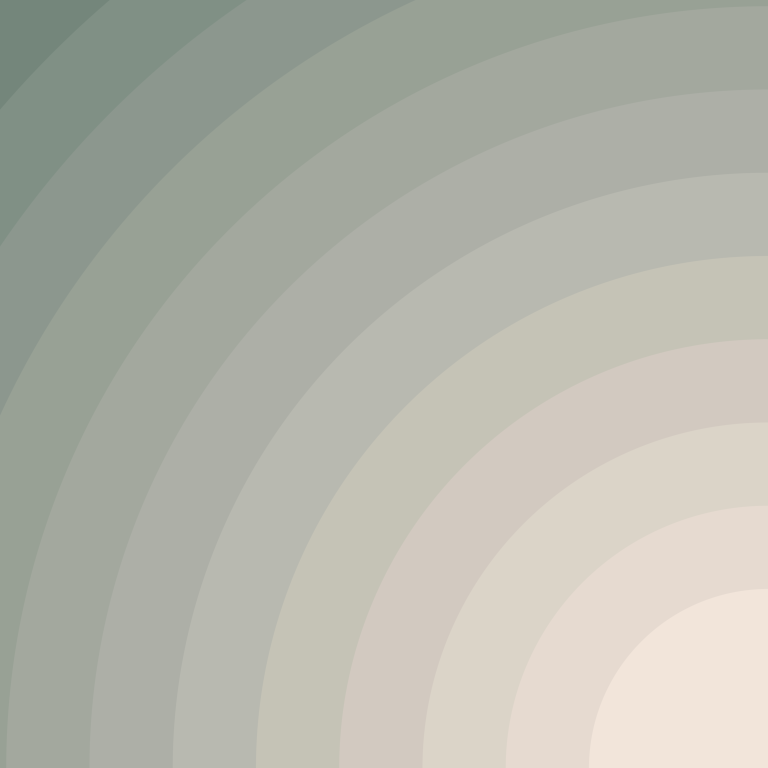
Write a Shadertoy shader that draws this background.

```glsl
// Concentric flat discs centred on the lower right corner, fading from
// warm cream through grey to sage green. Discs are layered from the
// outermost inwards, each with an antialiased edge from its distance.

const int RING_COUNT = 12;
const vec2 CENTRE = vec2(1.0, 0.0);   // in canvas widths and heights
const float CORE_RADIUS = 0.2331;     // in canvas heights
const float RING_WIDTH = 0.1084;

// Ring colours, from the core outwards
const vec3 RING_COLOURS[RING_COUNT] = vec3[](
    vec3(0.949, 0.898, 0.855),
    vec3(0.902, 0.855, 0.816),
    vec3(0.859, 0.831, 0.784),
    vec3(0.824, 0.788, 0.753),
    vec3(0.773, 0.765, 0.714),
    vec3(0.722, 0.725, 0.690),
    vec3(0.678, 0.686, 0.655),
    vec3(0.639, 0.659, 0.620),
    vec3(0.596, 0.631, 0.584),
    vec3(0.549, 0.592, 0.557),
    vec3(0.502, 0.565, 0.522),
    vec3(0.455, 0.525, 0.482)
);

float discDistance(vec2 p, float radius) {
    return length(p) - radius;
}

// Coverage of a shape, softened over about one pixel
float coverage(float signedDistance, float pixel) {
    return 1.0 - smoothstep(-0.7 * pixel, 0.7 * pixel, signedDistance);
}

vec3 layeredDiscs(vec2 p, float pixel) {
    vec3 colour = RING_COLOURS[RING_COUNT - 1];
    for (int i = RING_COUNT - 2; i >= 0; i--) {
        float radius = CORE_RADIUS + RING_WIDTH * float(i);
        float mask = coverage(discDistance(p, radius), pixel);
        colour = mix(colour, RING_COLOURS[i], mask);
    }
    return colour;
}

void mainImage(out vec4 fragColor, in vec2 fragCoord) {
    float pixel = 1.0 / iResolution.y;
    vec2 p = (fragCoord - CENTRE * iResolution.xy) * pixel;
    fragColor = vec4(layeredDiscs(p, pixel), 1.0);
}
```
